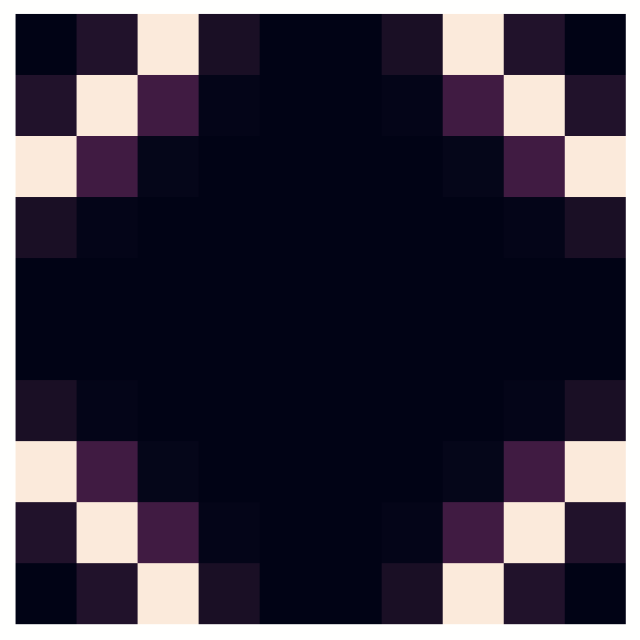
This background is drawn by a WebGL 2 fragment shader. Its source:

```glsl
#version 300 es
precision highp float;
// A dark ten by ten mosaic on a white ground, with a cream diagonal at each corner.
// The grid is folded into one quadrant, and each cell takes its colour from the
// diagonal it lies on; cell borders are blended over one pixel.

uniform vec2 u_resolution;
out vec4 outColor;

const float CELLS = 10.0;
const vec2 GRID_ORIGIN = vec2(0.0243, 0.0247);
const float GRID_SIZE = 0.9535;

const vec3 GROUND = vec3(1.0, 1.0, 0.995);
const vec3 NIGHT = vec3(0.004, 0.010, 0.082);
const vec3 FAINT = vec3(0.020, 0.022, 0.098);
const vec3 DUSK = vec3(0.102, 0.059, 0.145);
const vec3 PLUM = vec3(0.129, 0.071, 0.169);
const vec3 PURPLE = vec3(0.251, 0.106, 0.259);
const vec3 CREAM = vec3(0.984, 0.918, 0.859);

// Colour of one whole cell, mirrored about both axes
vec3 cellColor(vec2 cell) {
    vec2 folded = min(cell, CELLS - 1.0 - cell);
    float inset = min(folded.x, folded.y);
    if (inset < -0.5) return GROUND;

    int diagonal = int(folded.x + folded.y + 0.5);
    bool onRim = inset < 0.5;
    if (diagonal == 1) return PLUM;
    if (diagonal == 2) return CREAM;
    if (diagonal == 3) return onRim ? DUSK : PURPLE;
    if (diagonal == 4 && !onRim) return mix(NIGHT, FAINT, 0.4 + 0.3 * inset);
    return NIGHT;
}

void main() {
    float side = min(u_resolution.x, u_resolution.y);
    vec2 uv = (gl_FragCoord.xy - 0.5 * u_resolution) / side + 0.5;
    vec2 grid = (uv - GRID_ORIGIN) / GRID_SIZE * CELLS;
    float pixel = CELLS / (GRID_SIZE * side);

    // Cover each pixel with the cells on both sides of its nearest border
    vec2 border = floor(grid + 0.5);
    vec2 cover = clamp((grid - border) / pixel + 0.5, 0.0, 1.0);
    vec2 low = border - 1.0;
    vec3 bottom = mix(cellColor(low), cellColor(low + vec2(1.0, 0.0)), cover.x);
    vec3 top = mix(cellColor(low + vec2(0.0, 1.0)), cellColor(border), cover.x);

    outColor = vec4(mix(bottom, top, cover.y), 1.0);
}
```
